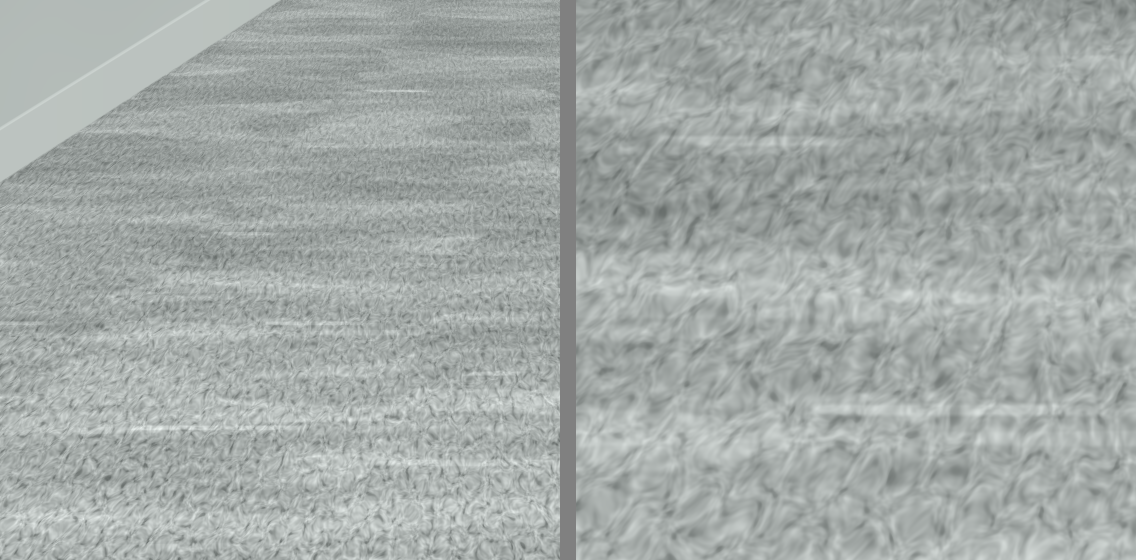
Left: the whole. Right: its middle third, enlarged.
This texture is drawn by a three.js fragment shader. Its source:

```glsl
// Grey loop-pile carpet seen in perspective, with a pale skirting board and wall.
// Floor coordinates converge on a vanishing point; planks carry their own
// flat horizontal streaks, and layered gradient noise makes the leaning tufts.

#define VANISH vec2(1.34, 1.545)
#define CARPET vec3(0.632, 0.656, 0.647)
#define WALL vec3(0.705, 0.735, 0.722)
#define SKIRTING vec3(0.730, 0.758, 0.745)
#define PLANK_WIDTH 0.52
#define TUFT_FREQ vec2(125.0, 105.0)
#define TUFT_LEAN 0.47
#define TUFT_NEAR 0.23
#define TUFT_FAR 0.11
#define STREAK_FREQ 21.0
#define STREAK_AMOUNT 0.050
#define THREAD_SHARE 0.16

varying vec2 vUv;

float hash(vec2 p) {
  vec3 q = fract(p.xyx * 0.1031);
  q += dot(q, q.yzx + 33.33);
  return fract((q.x + q.y) * q.z);
}

vec2 gradientAt(vec2 cell) {
  float angle = 6.2832 * hash(cell);
  return vec2(cos(angle), sin(angle));
}

// Gradient noise, roughly -0.7 to 0.7
float noise(vec2 p) {
  vec2 i = floor(p), f = p - i;
  vec2 w = f * f * f * (f * (f * 6.0 - 15.0) + 10.0);
  vec2 e = vec2(1.0, 0.0);
  float a = dot(gradientAt(i), f);
  float b = dot(gradientAt(i + e.xy), f - e.xy);
  float c = dot(gradientAt(i + e.yx), f - e.yx);
  float d = dot(gradientAt(i + e.xx), f - e.xx);
  return mix(mix(a, b, w.x), mix(c, d, w.x), w.y);
}

// Bright thin yarn lying along part of a plank's width
float thread(float plank, float across, float depth) {
  float rows = 13.0;
  float row = floor(depth * rows);
  vec2 id = vec2(plank, row) + 50.0;
  float present = step(hash(id), THREAD_SHARE);
  float start = 0.5 * hash(id + 7.0);
  float stop = start + 0.2 + 0.3 * hash(id + 19.0);
  float span = smoothstep(start, start + 0.03, across)
             * (1.0 - smoothstep(stop - 0.08, stop, across));
  float offset = abs(depth - (row + 0.5) / rows);
  return present * span * (1.0 - smoothstep(0.0015, 0.0045, offset));
}

// Lightness of the streaks woven into one plank: flat bands with firm edges
float plankTone(float plank, float across, float depth) {
  vec2 seed = vec2(plank * 17.3, plank * 41.7);
  float broad = noise(vec2(across * 1.1, depth * STREAK_FREQ) + seed);
  float narrow = noise(vec2(across * 2.0, depth * STREAK_FREQ * 3.0) + seed + 90.0);
  float bands = smoothstep(0.10, 0.20, broad) - 0.6 * smoothstep(0.10, 0.32, -broad);
  float lines = smoothstep(0.18, 0.36, narrow) - 0.7 * smoothstep(0.20, 0.42, -narrow);
  return STREAK_AMOUNT * (bands + 0.65 * lines + 0.4 * narrow)
       + 0.10 * thread(plank, across, depth);
}

// Streaks of neighbouring planks, joined along a slightly ragged seam
float streaks(vec2 p) {
  float ragged = 0.16 * noise(vec2(3.0, p.y * 38.0)) + 0.03 * noise(p * 70.0);
  float x = (p.x + 1.538) / PLANK_WIDTH + ragged;
  float plank = floor(x), across = x - plank;
  float here = plankTone(plank, across, p.y);
  float next = plankTone(plank + 1.0, across - 1.0, p.y);
  return mix(here, next, smoothstep(0.97, 1.0, across));
}

// Short leaning tufts with dark gaps that open up close to the viewer
float tufts(vec2 p, float far) {
  vec2 q = p * TUFT_FREQ;
  q += 0.9 * vec2(noise(q * 0.45 + 11.0), noise(q * 0.45 + 57.0));
  float coarse = noise(q);
  float fine = noise(q * 1.8 + 130.0);
  float fibre = noise(q * vec2(2.6, 3.1) + 310.0);
  float gaps = smoothstep(0.26, 0.55, -coarse - 0.35 * fine);
  float pile = 0.80 * coarse + 0.55 * fine + 0.30 * fibre;
  return mix(TUFT_NEAR, TUFT_FAR, far) * pile - 0.08 * gaps * (1.0 - far);
}

vec3 carpet(vec2 uv) {
  float range = VANISH.y - min(uv.y, 1.1);
  vec2 p = vec2((uv.x - VANISH.x) / range, -log(range));
  // Tufts lean less than the planks, so their axis is nearer to upright
  vec2 pile = p + vec2(TUFT_LEAN / range, 0.0);
  float light = mix(0.045, -0.026, smoothstep(0.0, 0.75, uv.y));
  light += 0.05 * noise(p * vec2(2.5, 5.0) + 23.0);
  return CARPET + light + streaks(p) + tufts(pile, uv.y);
}

void main() {
  vec2 uv = vUv;
  // Signed distances above the foot and the top edge of the skirting board
  float foot = (uv.y - 0.674 - 0.65 * uv.x) / 1.193;
  float ledge = (uv.y - 0.770 - 0.62 * uv.x) / 1.177;

  vec3 color = carpet(uv);
  color -= 0.025 * smoothstep(-0.03, 0.0, foot);

  vec3 board = SKIRTING + 0.015 * (0.5 - uv.x);
  vec3 wall = WALL - 0.05 * ledge + 0.006 * noise(uv * 6.0);
  vec3 upper = mix(board, wall, smoothstep(-0.002, 0.002, ledge));
  upper += 0.065 * (1.0 - smoothstep(0.001, 0.004, abs(ledge)));

  color = mix(color, upper, smoothstep(-0.002, 0.002, foot));
  gl_FragColor = vec4(clamp(color, 0.0, 1.0), 1.0);
}
```
